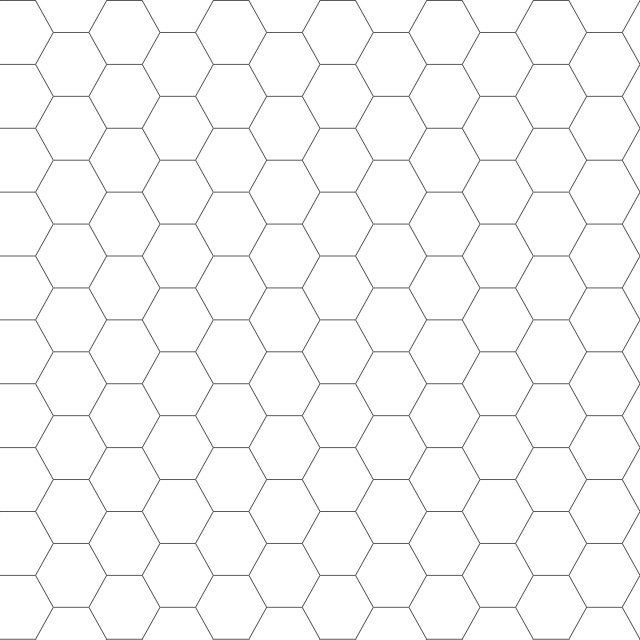
This pattern is drawn by a WebGL 1 fragment shader. Its source:

```glsl
precision highp float;

uniform vec2 u_resolution;

// Distance to the border of one flat-topped hexagon, positive inside
float hexBorder(vec2 p, vec2 halfSize) {
  p = abs(p);
  vec2 normal = normalize(vec2(halfSize.y, halfSize.x * 0.5));
  float slanted = dot(vec2(halfSize.x, 0.0) - p, normal);
  return min(halfSize.y - p.y, slanted);
}

// Offset from the nearest centre of a rectangular lattice
vec2 latticeOffset(vec2 p, vec2 period) {
  return mod(p + 0.5 * period, period) - 0.5 * period;
}

// Share of a pixel covered by a line, also for lines thinner than a pixel
float lineCoverage(float dist, float halfWidth, float pixel) {
  float overlap = min(dist + 0.5 * pixel, halfWidth) - max(dist - 0.5 * pixel, -halfWidth);
  return clamp(overlap / pixel, 0.0, 1.0);
}

void main() {
  vec2 uv = gl_FragCoord.xy / u_resolution;
  float pixel = 1.0 / min(u_resolution.x, u_resolution.y);

  // Six column pairs across and ten slightly tall cells down
  vec2 period = vec2(1.0 / 6.0, 0.0998);
  vec2 halfSize = vec2(period.x / 3.0, period.y * 0.5);
  vec2 p = uv - vec2(period.x / 6.0, 0.5002 + halfSize.y);

  // Two interleaved lattices make the honeycomb
  float evenColumns = hexBorder(latticeOffset(p, period), halfSize);
  float oddColumns = hexBorder(latticeOffset(p - 0.5 * period, period), halfSize);
  float border = abs(max(evenColumns, oddColumns));

  // Thin grey outlines on white
  float ink = lineCoverage(border, 0.00072, pixel);
  gl_FragColor = vec4(mix(vec3(1.0), vec3(0.3), ink), 1.0);
}
```
